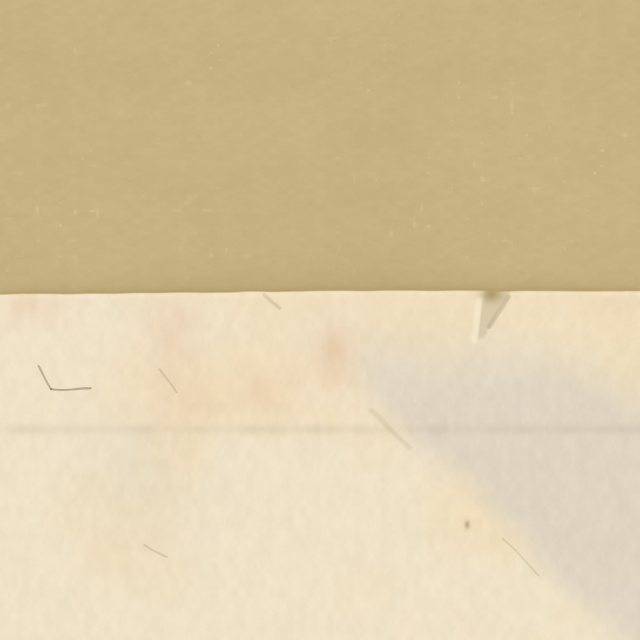
Reproduce this texture procedurally as a WebGL 2 fragment shader.

```glsl
#version 300 es
precision highp float;
// Aged cream paper with a torn, stained top edge lying on a tan board.
uniform vec2 u_resolution;
out vec4 fragColor;

const vec3 BOARD = vec3(0.778, 0.700, 0.515);
const vec3 BOARD_SHADOW = vec3(0.665, 0.575, 0.385);
const vec3 CREAM = vec3(0.940, 0.885, 0.780);
const vec3 WARM_CREAM = vec3(0.940, 0.870, 0.735);
const vec3 GREY_PAPER = vec3(0.868, 0.828, 0.755);
const vec3 STAIN = vec3(0.905, 0.780, 0.655);
const vec3 INK = vec3(0.600, 0.540, 0.440);

float hash(vec2 p) {
  return fract(sin(dot(p, vec2(127.1, 311.7))) * 43758.5453);
}

float noise(vec2 p) {
  vec2 i = floor(p), f = fract(p);
  f = f * f * (3.0 - 2.0 * f);
  return mix(mix(hash(i), hash(i + vec2(1, 0)), f.x),
             mix(hash(i + vec2(0, 1)), hash(i + vec2(1, 1)), f.x), f.y);
}

float fbm(vec2 p) {
  float sum = 0.0, amp = 0.5;
  for (int i = 0; i < 4; i++) {
    sum += amp * noise(p);
    p = p * 2.03 + 17.0;
    amp *= 0.5;
  }
  return sum / 0.9375;
}

float segment(vec2 p, vec2 a, vec2 b) {
  vec2 d = b - a;
  return length(p - a - d * clamp(dot(p - a, d) / dot(d, d), 0.0, 1.0));
}

float stroke(vec2 p, vec2 a, vec2 b, float width) {
  return 1.0 - smoothstep(width * 0.3, width * 1.5, segment(p, a, b));
}

float blob(vec2 p, vec2 center, vec2 radius) {
  vec2 q = (p - center) / radius;
  return exp(-dot(q, q));
}

// Signed height above the paper's nearly straight top edge.
float edgeHeight(vec2 p) {
  return p.y - mix(0.5405, 0.5455, smoothstep(0.0, 0.6, p.x))
       - 0.0015 * (noise(vec2(p.x * 28.0, 3.0)) - 0.5);
}

vec3 boardColor(vec2 p, float height) {
  vec3 c = BOARD + 0.030 * (fbm(p * vec2(7.0, 10.0)) - 0.5);
  c += 0.030 * (fbm(p * vec2(70.0, 110.0)) - 0.5);
  c += vec3(0.05) * smoothstep(0.86, 1.0, noise(p * 85.0)) * noise(p * 9.0);
  float middle = 0.55 + 0.45 * blob(p, vec2(0.5, p.y), vec2(0.35, 1.0));
  c = mix(c, BOARD_SHADOW, 0.30 * middle * exp(-max(height, 0.0) / 0.035));
  return mix(c, BOARD_SHADOW, 0.65 * exp(-max(height, 0.0) / 0.006));
}

// Grey diagonal band between the crease and the light upper right corner.
float greyBand(vec2 p) {
  float wobble = 0.035 * (fbm(p * 12.0) - 0.5);
  float crease = dot(p - vec2(0.573, 0.362), vec2(0.694, 0.720)) + wobble;
  float corner = dot(p - vec2(0.833, 0.505), vec2(0.576, 0.817)) + wobble;
  float upper = 1.0 - smoothstep(0.36, 0.53, p.y);
  return smoothstep(-0.012, 0.05, crease) * upper
       * (1.0 - 0.8 * smoothstep(-0.06, 0.03, corner));
}

float stains(vec2 p) {
  vec2 q = p + 0.035 * (vec2(fbm(p * 18.0), fbm(p * 18.0 + 40.0)) - 0.5);
  float s = 0.75 * blob(q, vec2(0.522, 0.447), vec2(0.036, 0.050));
  s += 0.45 * blob(q, vec2(0.268, 0.470), vec2(0.045, 0.075));
  s += 0.35 * blob(q, vec2(0.310, 0.375), vec2(0.050, 0.045));
  s += 0.35 * blob(q, vec2(0.420, 0.395), vec2(0.045, 0.040));
  s += 0.40 * blob(q, vec2(0.050, 0.520), vec2(0.050, 0.025));
  s += 0.25 * blob(q, vec2(0.970, 0.525), vec2(0.050, 0.025));
  return s * (0.75 + 0.5 * noise(p * 45.0));
}

// Hairs, small creases and the speck.
float marks(vec2 p) {
  vec2 q = p + 0.005 * (vec2(noise(p * 30.0), noise(p * 30.0 + 9.0)) - 0.5);
  float m = 0.55 * stroke(q, vec2(0.059, 0.430), vec2(0.081, 0.391), 0.0018);
  m += 0.65 * stroke(q, vec2(0.081, 0.391), vec2(0.143, 0.392), 0.0018);
  m += 0.25 * stroke(q, vec2(0.248, 0.425), vec2(0.276, 0.388), 0.0018);
  m += 0.25 * stroke(q, vec2(0.225, 0.150), vec2(0.260, 0.130), 0.0018);
  m += 0.25 * stroke(q, vec2(0.412, 0.540), vec2(0.438, 0.518), 0.0030);
  m += 0.15 * stroke(q, vec2(0.580, 0.360), vec2(0.640, 0.300), 0.0040);
  m += 0.20 * stroke(q, vec2(0.785, 0.158), vec2(0.840, 0.100), 0.0018);
  return m + 0.60 * blob(p, vec2(0.730, 0.180), vec2(0.004, 0.006));
}

vec3 paperColor(vec2 p) {
  vec3 c = mix(CREAM, WARM_CREAM, smoothstep(0.4, 0.75, fbm(p * 5.0 + 4.0)));
  c = mix(c, GREY_PAPER, 0.35 * blob(p, vec2(0.22, 0.25), vec2(0.09, 0.10)));
  c = mix(c, GREY_PAPER, 0.90 * greyBand(p));
  c = mix(c, STAIN, stains(p));
  float fold = exp(-pow((p.y - 0.329) / 0.008, 2.0));
  c -= 0.035 * fold * (0.5 + noise(p * vec2(35.0, 10.0)));
  c += 0.040 * (fbm(p * vec2(95.0, 55.0)) - 0.5);
  return mix(c, INK, min(marks(p), 1.0));
}

// Folded tear: grey flap, dark mouth and a bright left lip.
vec3 addTear(vec3 c, vec2 p) {
  float depth = clamp((0.545 - p.y) / 0.080, 0.0, 1.0);
  float left = mix(0.757, 0.743, depth) + 0.006 * (noise(p * 55.0) - 0.5);
  float right = mix(0.800, 0.755, pow(depth, 0.8));
  float flap = smoothstep(left - 0.002, left + 0.003, p.x)
             * (1.0 - smoothstep(right - 0.006, right + 0.003, p.x))
             * (1.0 - smoothstep(0.85, 1.0, depth));
  c = mix(c, vec3(0.835, 0.775, 0.650), 0.85 * flap);
  c = mix(c, BOARD_SHADOW, 0.85 * blob(p, vec2(0.768, 0.541), vec2(0.016, 0.012)));
  c = mix(c, INK, 0.35 * stroke(p, vec2(0.794, 0.536), vec2(0.765, 0.490), 0.004));
  return mix(c, vec3(0.965, 0.915, 0.800), 0.7 * stroke(p, vec2(0.748, 0.530), vec2(0.741, 0.468), 0.005));
}

void main() {
  vec2 p = gl_FragCoord.xy / u_resolution;
  float height = edgeHeight(p);
  float soft = max(0.0018, 1.0 / u_resolution.y);
  vec3 paper = addTear(paperColor(p), p);
  paper += 0.015 * exp(-abs(height + 0.004) / 0.003);
  vec3 color = mix(paper, boardColor(p, height), smoothstep(-soft, soft, height));
  fragColor = vec4(color, 1.0);
}
```
